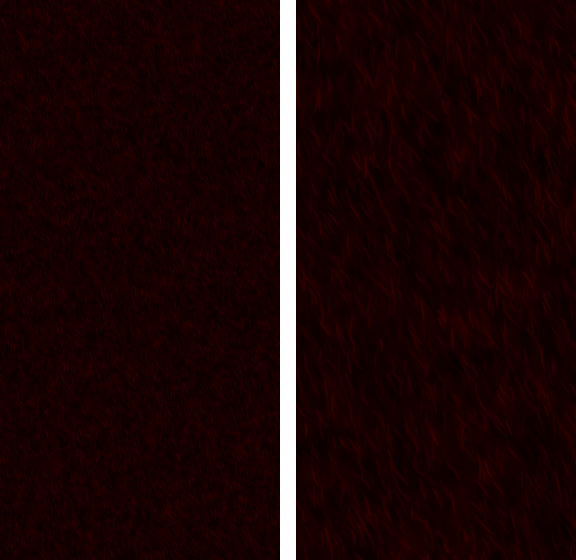
Left, the full canvas; right, a detail of the centre.
This texture is drawn by a WebGL 2 fragment shader. Its source:

```glsl
#version 300 es
precision highp float;
// Dark red short fur: thin curved hairs lean to the upper left over a mottled pelt.
// Hairs are scattered one per jittered cell in several layers; stretched value
// noise gives the soft undercoat and the dark hollows between tufts.

#define LEAN 0.34
#define LAYERS 6
#define CELL vec2(0.021, 0.036)
#define HAIR_HALF_LENGTH 0.019
#define HAIR_HALF_WIDTH 0.0018
#define HAIR_GLOW 0.105
#define BASE_RED 0.073
#define MOTTLE_DEPTH 0.085
#define UNDERCOAT_DEPTH 0.060

uniform vec2 u_resolution;
out vec4 outColor;

float hash(vec2 p) {
  return fract(sin(dot(p, vec2(127.1, 311.7))) * 43758.5453);
}

float noise(vec2 p) {
  vec2 i = floor(p), f = fract(p);
  f = f * f * (3.0 - 2.0 * f);
  return mix(mix(hash(i), hash(i + vec2(1.0, 0.0)), f.x),
             mix(hash(i + vec2(0.0, 1.0)), hash(i + vec2(1.0, 1.0)), f.x), f.y);
}

// Brightness of one tapered, bent hair; d is the offset from its middle.
float hair(vec2 d, vec2 id, float pixel) {
  float halfLength = HAIR_HALF_LENGTH * mix(0.5, 1.0, hash(id + 3.7));
  float t = d.y / halfLength;
  float slant = (hash(id + 8.3) - 0.5) * 0.85;
  float bend = (hash(id + 5.9) - 0.5) * 0.009;
  float side = abs(d.x - slant * d.y - bend * t * t);
  float width = HAIR_HALF_WIDTH * (1.0 - 0.4 * abs(t));
  float body = 1.0 - smoothstep(width - 0.5 * pixel, width + 0.5 * pixel, side);
  float taper = 1.0 - smoothstep(0.5, 1.0, abs(t));
  float strength = hash(id + 1.9);
  return body * taper * mix(0.12, 1.0, strength * strength);
}

// Brightest hair over one layer of jittered cells.
float hairLayer(vec2 p, float layer, float pixel) {
  p += vec2(0.371, 0.593) * layer;
  vec2 home = floor(p / CELL);
  float glow = 0.0;
  for (int y = -1; y <= 1; y++) {
    for (int x = -1; x <= 1; x++) {
      vec2 cell = home + vec2(x, y);
      vec2 id = cell + layer * 17.3;
      vec2 jitter = vec2(hash(id), hash(id + 11.4));
      glow = max(glow, hair(p - (cell + jitter) * CELL, id, pixel));
    }
  }
  return glow;
}

void main() {
  float pixel = 1.0 / u_resolution.x;
  vec2 p = gl_FragCoord.xy * pixel;

  // Frame that follows the nap, with a slow wander.
  float c = cos(LEAN), s = sin(LEAN);
  vec2 nap = vec2(c * p.x + s * p.y, c * p.y - s * p.x);
  nap.x += 0.025 * (noise(p * 7.0) - 0.5);

  // Tufts and hollows of the pelt.
  float mottle = 0.10 * noise(p * 6.0 + 4.0)
               + 0.45 * noise(nap * vec2(40.0, 30.0))
               + 0.45 * noise(nap * vec2(80.0, 54.0) + 9.0);
  float undercoat = 0.5 * noise(nap * vec2(150.0, 55.0) + 21.0)
                  + 0.5 * noise(nap * vec2(250.0, 100.0) + 37.0);

  float glow = 0.0;
  for (int i = 0; i < LAYERS; i++) {
    glow = max(glow, hairLayer(nap, float(i), pixel));
  }

  float red = BASE_RED + MOTTLE_DEPTH * (mottle - 0.5)
            + UNDERCOAT_DEPTH * (undercoat - 0.5)
            + HAIR_GLOW * glow * mix(0.6, 1.1, mottle);
  outColor = vec4(clamp(red, 0.015, 0.25), 0.0, 0.0, 1.0);
}
```
